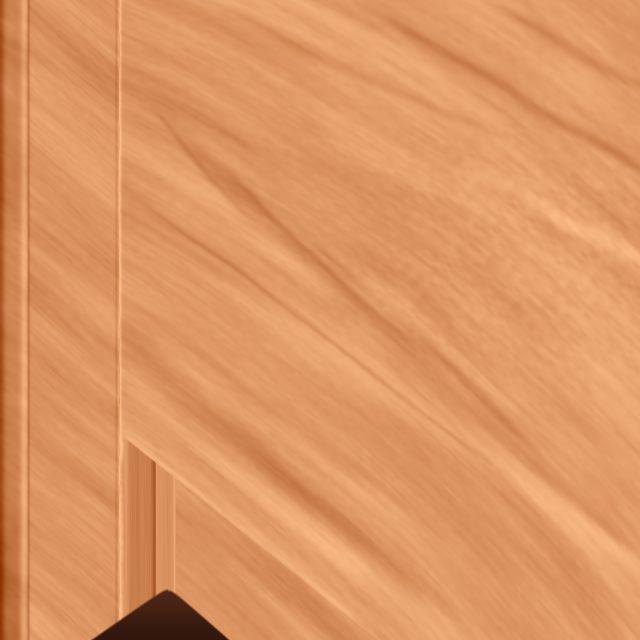
This texture is drawn by a three.js fragment shader. Its source:

```glsl
varying vec2 vUv;

float hash(vec2 p) {
  vec3 q = fract(vec3(p.xyx) * 0.1031);
  q += dot(q, q.yzx + 33.33);
  return fract((q.x + q.y) * q.z);
}

float noise(vec2 p) {
  vec2 i = floor(p), f = fract(p);
  f = f * f * (3.0 - 2.0 * f);
  return mix(mix(hash(i), hash(i + vec2(1.0, 0.0)), f.x),
             mix(hash(i + vec2(0.0, 1.0)), hash(i + 1.0), f.x), f.y);
}

// Layered fibres: x runs along the grain, y across it
float fibres(vec2 q) {
  float sum = 0.0, amp = 0.5;
  vec2 scale = vec2(1.6, 14.0);
  for (int i = 0; i < 5; i++) {
    sum += amp * (noise(q * scale + 17.0 * float(i)) - 0.5);
    scale *= vec2(1.7, 2.0);
    amp *= 0.78;
  }
  return sum;
}

float band(float x, float lo, float hi, float soft) {
  return smoothstep(lo - soft, lo + soft, x) * (1.0 - smoothstep(hi - soft, hi + soft, x));
}

float line(float x, float center, float width) {
  float d = (x - center) / width;
  return exp(-d * d);
}

// Tapered soft stroke from a to b, bowed sideways by bend
float streak(vec2 p, vec2 a, vec2 b, float width, float bend) {
  float len = length(b - a);
  vec2 dir = (b - a) / len;
  float t = dot(p - a, dir) / len;
  float across = dot(p - a, vec2(-dir.y, dir.x)) - 4.0 * bend * t * (1.0 - t);
  return line(across, 0.0, width) * smoothstep(0.0, 0.2, t) * smoothstep(0.0, 0.2, 1.0 - t);
}

vec3 woodColor(float tone) {
  return mix(vec3(0.67, 0.35, 0.15), vec3(0.95, 0.69, 0.49), clamp(tone, -0.5, 1.12));
}

float mainFigure(vec2 p) {
  float dark = 0.0, light = 0.0;
  // Central dark figure with its branches
  dark += 0.27 * streak(p, vec2(0.22, 0.86), vec2(1.08, 0.06), 0.013, -0.016);
  dark += 0.25 * streak(p, vec2(0.33, 0.77), vec2(0.72, 0.40), 0.006, -0.012);
  dark += 0.22 * streak(p, vec2(0.43, 0.68), vec2(0.88, 0.25), 0.008, 0.002);
  dark += 0.20 * streak(p, vec2(0.23, 0.84), vec2(0.42, 0.64), 0.005, -0.004);
  dark += 0.24 * streak(p, vec2(0.17, 0.73), vec2(0.82, 0.23), 0.004, 0.002);
  // Lower band
  dark += 0.24 * streak(p, vec2(0.13, 0.53), vec2(0.75, 0.02), 0.020, -0.012);
  dark += 0.15 * streak(p, vec2(0.16, 0.56), vec2(0.62, 0.22), 0.012, 0.0);
  // Upper right stripes
  dark += 0.28 * streak(p, vec2(0.56, 1.0), vec2(1.10, 0.68), 0.009, -0.006);
  dark += 0.22 * streak(p, vec2(0.75, 1.0), vec2(1.10, 0.82), 0.009, 0.0);
  dark += 0.16 * streak(p, vec2(0.34, 1.0), vec2(0.82, 0.77), 0.008, -0.010);
  // Pale streaks
  light += 0.22 * streak(p, vec2(0.70, 0.75), vec2(1.08, 0.55), 0.012, 0.004);
  light += 0.17 * streak(p, vec2(0.48, 0.80), vec2(0.70, 0.68), 0.012, 0.0);
  light += 0.20 * streak(p, vec2(0.33, 0.60), vec2(1.12, 0.02), 0.022, 0.0);
  light += 0.15 * streak(p, vec2(0.14, 0.46), vec2(0.64, 0.05), 0.018, -0.006);
  light += 0.13 * streak(p, vec2(0.54, 0.58), vec2(0.85, 0.34), 0.022, 0.0);
  return light - dark;
}

void main() {
  vec2 p = vUv;
  float seam = 0.187, bevel = 0.045;
  float mainPanel = smoothstep(seam - 0.001, seam + 0.001, p.x);
  float bent = p.y + 0.8 * p.x - 0.4 * p.x * p.y;
  float straight = p.y + 0.88 * p.x + 2.7;
  vec2 grain = vec2(p.x - 0.75 * p.y, mix(straight, bent, mainPanel));
  grain.y += 0.014 * (noise(p * 5.0) - 0.5);

  // Broad tone, fibres and fine pores
  float fleck = noise(grain * vec2(65.0, 190.0)) - 0.5;
  float tone = mix(0.66, 0.76, mainPanel) + 0.50 * fibres(grain);
  tone += fleck * (0.07 + 0.10 * smoothstep(0.35, 0.85, p.x) * band(p.y, 0.45, 0.75, 0.12));
  vec2 warped = p + 0.012 * (vec2(noise(p * 9.0), noise(p * 9.0 + 31.0)) - 0.5);
  tone += mainPanel * mainFigure(warped);
  tone += (1.0 - mainPanel) * 0.15 * line(p.y + 0.8 * p.x, 0.82, 0.08);
  tone -= 0.08 * mainPanel * line(length(p - vec2(0.20, 0.84)), 0.0, 0.18);

  // Recess under the diagonal edge
  float rim = 0.316 - 0.80 * (p.x - 0.195) - p.y;
  float recess = smoothstep(-0.002, 0.002, rim) * smoothstep(0.192, 0.195, p.x);
  float upright = fibres(vec2(p.y + 4.0, p.x * 3.0));
  float jamb = 0.38 + 0.4 * upright + 0.40 * line(p.x, 0.196, 0.007) - 0.45 * line(p.x, 0.242, 0.004);
  float post = 0.68 + 0.35 * upright + 0.18 * line(p.x, 0.273, 0.002);
  float back = tone - 0.16 * exp(-max(rim, 0.0) * 7.0);
  float inner = mix(jamb, post, smoothstep(0.242, 0.245, p.x));
  inner = mix(inner, back, smoothstep(0.273, 0.276, p.x));
  tone = mix(tone, inner, recess);
  tone += 0.14 * line(rim, -0.006, 0.005) * band(p.x, 0.195, 0.55, 0.01);

  // Panel seam and rounded left bevel
  tone += 0.32 * line(p.x, seam + 0.001, 0.0025) - 0.20 * line(p.x, seam - 0.005, 0.002);
  float side = 0.45 + 0.45 * fibres(vec2(p.x * 5.0 + 9.0, p.y * 0.7 + p.x * 0.4));
  side += 0.42 * line(p.x, 0.038, 0.006) - 0.60 * line(p.x, 0.0, 0.007);
  side -= 0.16 * (1.0 - smoothstep(0.0, 0.5, p.y)) * (1.0 - smoothstep(0.025, 0.035, p.x));
  tone = mix(side, tone, smoothstep(bevel - 0.002, bevel + 0.001, p.x));
  tone -= 0.32 * line(p.x, bevel, 0.002);
  vec3 color = woodColor(tone);

  // Dark rounded corner at the bottom
  float dx = p.x - 0.263;
  float slope = mix(0.70, 0.88, step(0.0, dx));
  float top = 0.084 - slope * sqrt(dx * dx + 0.00006);
  float corner = smoothstep(-0.003, 0.003, top - p.y);
  vec3 shade = mix(vec3(0.20, 0.09, 0.05), vec3(0.30, 0.15, 0.09), smoothstep(0.0, 0.08, p.y));
  gl_FragColor = vec4(mix(color, shade, corner), 1.0);
}
```
